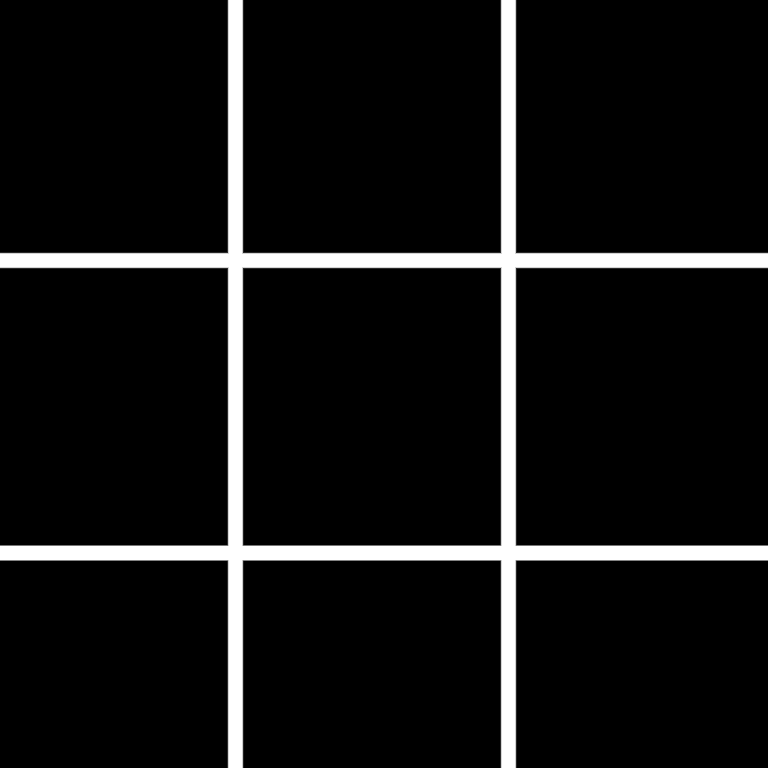
A three.js fragment shader for this pattern:

```glsl
// Black panes divided by a plain white grid: two upright bars and two level bars.
// Each axis repeats at its own pitch; the distance to the nearest bar centre,
// compared with half the bar width, gives the smooth-edged coverage.

#define PITCH vec2(0.3555, 0.3809)       // spacing of bars across and up
#define FIRST_BAR vec2(0.3066, 0.2799)   // centre of the first bar on each axis
#define BAR_WIDTH 0.0195
#define EDGE_SOFTNESS 0.00195
#define PANE_COLOR vec3(0.0)
#define BAR_COLOR vec3(1.0)

varying vec2 vUv;

// Distance on each axis to the centre of the nearest repeated bar
vec2 barDistance(vec2 p) {
  vec2 cell = fract((p - FIRST_BAR) / PITCH + 0.5) - 0.5;
  return abs(cell) * PITCH;
}

// Linear ramp across the bar edge, 1 inside and 0 outside
vec2 barCoverage(vec2 distanceToBar) {
  return clamp((0.5 * BAR_WIDTH - distanceToBar) / EDGE_SOFTNESS + 0.5, 0.0, 1.0);
}

void main() {
  vec2 bars = barCoverage(barDistance(vUv));

  // Join the upright and level bars
  float grid = max(bars.x, bars.y);
  gl_FragColor = vec4(mix(PANE_COLOR, BAR_COLOR, grid), 1.0);
}
```
